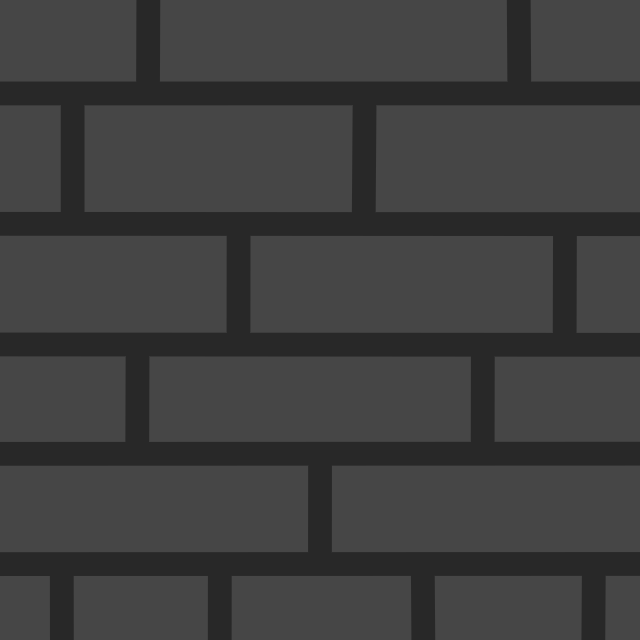
Write a Shadertoy shader that draws this pattern.

```glsl
// Dark brick wall: six uneven courses of flat grey bricks between darker joints.
// Each course lists its upright joints; the nearest joint gives a distance field.
// A hash leans every joint very slightly so the lines look hand-cut.

float hash(vec2 p) {
    vec3 q = fract(vec3(p.xyx) * 0.1031);
    q += dot(q, q.yzx + 33.33);
    return fract((q.x + q.y) * q.z);
}

// Small signed slope of one joint
float lean(vec2 id, float amount) {
    return (hash(id + 7.0) - 0.5) * amount;
}

// Distance to the nearest joint's centre line
float jointDistance(vec2 p) {
    // Course boundaries from top to bottom
    float beds[7] = float[7](1.0, 0.854, 0.650, 0.4615, 0.291, 0.1187, 0.0);

    // Upright joints of each course; 9.0 is an unused slot
    vec4 uprights[6] = vec4[6](
        vec4(0.2315, 0.811, 9.0, 9.0),
        vec4(0.1135, 0.569, 9.0, 9.0),
        vec4(0.3727, 0.8825, 9.0, 9.0),
        vec4(0.2147, 0.7543, 9.0, 9.0),
        vec4(0.5, 9.0, 9.0, 9.0),
        vec4(0.0966, 0.3434, 0.661, 0.9275));

    float d = 1.0;
    for (int row = 0; row < 6; row++) {
        float top = beds[row], bottom = beds[row + 1];

        // Level joint below the course
        if (row < 5) {
            float bedY = bottom + lean(vec2(row, 9), 0.002) * (p.x - 0.5);
            d = min(d, abs(p.y - bedY));
        }

        // Upright joints inside the course
        if (p.y <= top && p.y > bottom) {
            float rise = p.y - 0.5 * (top + bottom);
            for (int i = 0; i < 4; i++) {
                float jointX = uprights[row][i] + lean(vec2(row, i), 0.016) * rise;
                d = min(d, abs(p.x - jointX));
            }
        }
    }
    return d;
}

void mainImage(out vec4 fragColor, in vec2 fragCoord) {
    vec2 p = fragCoord / iResolution.y;

    // Edge blend one pixel wide around the joint's half width
    float brick = clamp((jointDistance(p) - 0.0186) * iResolution.y + 0.5, 0.0, 1.0);

    fragColor = vec4(mix(vec3(0.158), vec3(0.273), brick), 1.0);
}
```
